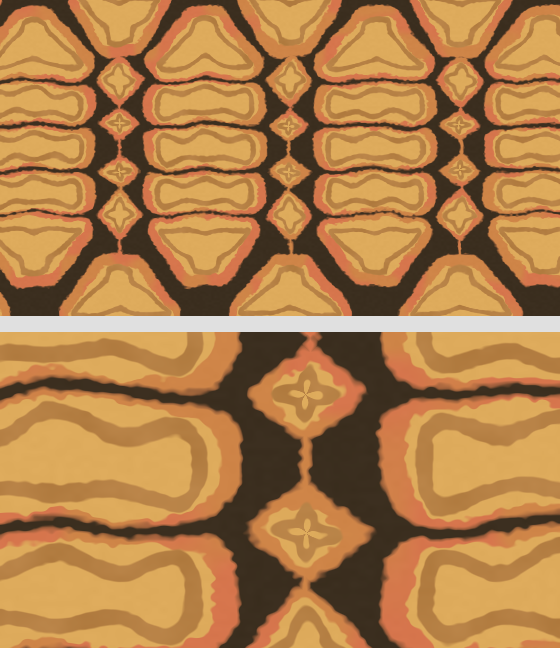
Top, the full canvas; bottom, a detail of the centre.
Write a Shadertoy shader that draws this pattern.

```glsl
// Painted columns of wide bars and small diamonds, capped by rounded wedges, on dark ground
#define PERIOD 0.539      // column spacing, in canvas heights
#define COLUMN_X 0.648    // centre of one wide column
#define MIDDLE 0.468      // mirror line, measured from the top
#define STROKE 0.0088     // half width of the inner ring
#define WOBBLE 0.014      // hand-drawn drift of the outlines
#define ROUGH 0.006       // dry-brush raggedness
#define DARK vec3(0.23, 0.18, 0.12)
#define CORAL vec3(0.84, 0.46, 0.30)
#define OCHRE vec3(0.81, 0.52, 0.28)
#define TAN vec3(0.87, 0.67, 0.36)
#define RING vec3(0.71, 0.50, 0.265)

float hash(vec2 p) {
    p = fract(p * vec2(0.1031, 0.1137));
    p += dot(p, p.yx + 33.33);
    return fract((p.x + p.y) * p.x * 17.0);
}

float noise(vec2 p) {
    vec2 i = floor(p), f = fract(p);
    f = f * f * (3.0 - 2.0 * f);
    return mix(mix(hash(i), hash(i + vec2(1, 0)), f.x),
               mix(hash(i + vec2(0, 1)), hash(i + vec2(1, 1)), f.x), f.y);
}

float box(vec2 p, vec2 size, float radius) {
    vec2 q = abs(p) - size + radius;
    return length(max(q, 0.0)) + min(max(q.x, q.y), 0.0) - radius;
}

float rhombus(vec2 p, vec2 size) {
    vec2 q = sqrt(p * p + 0.00008);
    return (dot(q, 1.0 / size) - 1.12) * size.x * size.y / length(size);
}

float trapezoid(vec2 p, float apex, float base, float h) {
    vec2 corner = vec2(base, h), side = vec2(base - apex, 2.0 * h);
    p.x = abs(p.x);
    vec2 cap = vec2(p.x - min(p.x, p.y < 0.0 ? apex : base), abs(p.y) - h);
    vec2 leg = p - corner + side * clamp(dot(corner - p, side) / dot(side, side), 0.0, 1.0);
    float s = leg.x < 0.0 && cap.y < 0.0 ? -1.0 : 1.0;
    return s * sqrt(min(dot(cap, cap), dot(leg, leg)));
}

// Every cell returns distances to its (outline, tan field, ring stroke)
vec3 wedge(vec2 p, float base) {
    float outer = trapezoid(p, 0.037, base, 0.066) - 0.05;
    float field = trapezoid(p - vec2(0, 0.012), 0.037, base, 0.066) - 0.023;
    float lobes = 0.011 * cos(3.0 * atan(p.x, -p.y));
    return vec3(outer, field, abs(outer + 0.054 - lobes) - STROKE);
}

vec3 bar(vec2 p) {
    float ring = box(p, vec2(0.148, 0.034 + 0.008 * cos(p.x * 49.0)), 0.026);
    return vec3(box(p, vec2(0.196, 0.0655), 0.052),
                box(p, vec2(0.167, 0.056), 0.045), abs(ring) - STROKE);
}

vec3 diamond(vec2 p, vec2 size) {
    float outer = rhombus(p, size);
    float lobes = 0.005 * cos(4.0 * atan(p.y, p.x));
    return vec3(outer, outer + 0.014, abs(outer + 0.027 - lobes) - 0.65 * STROKE);
}

vec3 wideColumn(vec2 p) {
    p.y += 0.006 * cos(28.0 * p.x);
    vec3 d = min(wedge(p - vec2(0, 0.137), 0.14),
                 wedge(vec2(p.x, 0.795 - p.y), 0.132));
    for (int i = -1; i <= 1; i++)
        d = min(d, bar(p - vec2(0, MIDDLE + 0.141 * float(i))));
    return d;
}

vec3 narrowColumn(vec2 p) {
    vec3 d = min(wedge(vec2(p.x, 0.065 - p.y), 0.112),
                 wedge(p - vec2(0, 0.922), 0.145));
    vec2 m = vec2(p.x, abs(p.y - MIDDLE));
    d = min(d, diamond(m - vec2(0, 0.074), vec2(0.070, 0.054)));
    d = min(d, diamond(m - vec2(0, 0.214), vec2(0.074, 0.084)));
    d.x = min(d.x, box(m, vec2(0.006, 0.35), 0.004)); // thin link
    return d;
}

void mainImage(out vec4 fragColor, in vec2 fragCoord) {
    vec2 uv = fragCoord / iResolution.y;
    uv.y = 1.0 - uv.y;
    float soft = 0.7 / iResolution.y + 0.0006;

    // Hand wobble differs from repeat to repeat
    vec2 p = uv + WOBBLE * (vec2(noise(uv * 17.0), noise(uv * 17.0 + 40.0)) - 0.5);
    float x = p.x - COLUMN_X;
    float wideX = mod(x + 0.5 * PERIOD, PERIOD) - 0.5 * PERIOD;
    float narrowX = mod(x, PERIOD) - 0.5 * PERIOD;
    vec3 d = min(wideColumn(vec2(wideX, p.y)), narrowColumn(vec2(narrowX, p.y)));

    // Ragged brush edges
    float grain = noise(uv * vec2(110.0, 150.0));
    d += ROUGH * (grain - 0.5) * vec3(1.0, 1.2, 0.5);
    d.y += 0.012 * (noise(uv * 32.0 + 9.0) - 0.5);

    // Paint layers
    vec3 rim = mix(CORAL, OCHRE, smoothstep(0.35, 0.65, noise(uv * 13.0 + 5.0)));
    rim = mix(rim, vec3(0.51, 0.32, 0.20), 0.8 * smoothstep(-0.005, 0.0, d.x));
    vec3 ring = RING + 0.05 * (noise(uv * 28.0) - 0.5);
    vec3 color = mix(DARK, rim, smoothstep(soft, -soft, d.x));
    color = mix(color, TAN, smoothstep(soft, -soft, max(d.y, d.x)));
    color = mix(color, ring, smoothstep(soft, -soft, d.z));
    fragColor = vec4(color + 0.012 * (grain - 0.5), 1.0);
}
```
